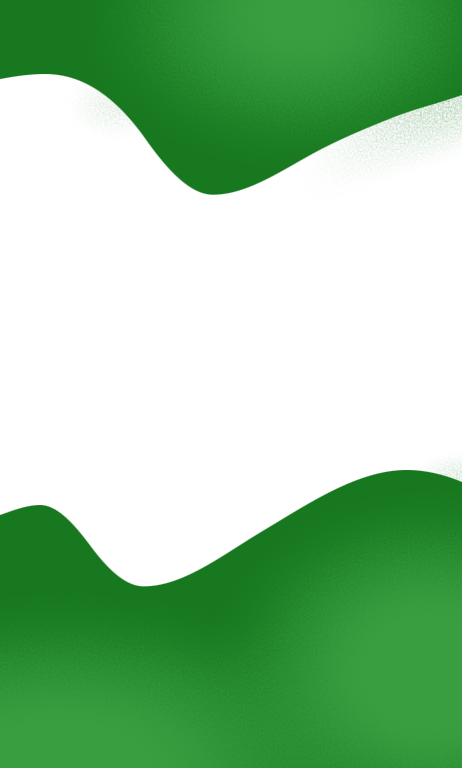
Give the GLSL for this background, as a Shadertoy shader.

```glsl
const vec3 WHITE = vec3(1.0);
const vec3 DARK_GREEN = vec3(0.09, 0.47, 0.12);
const vec3 LIGHT_GREEN = vec3(0.22, 0.62, 0.25);
const int KNOTS = 7;

// Each knot holds position x, height y and slope
const vec3 UPPER_WAVE[KNOTS] = vec3[KNOTS](
    vec3(0.0, 0.897, 0.12), vec3(0.098, 0.9036, 0.0),
    vec3(0.315, 0.819, -0.85), vec3(0.461, 0.7465, 0.0),
    vec3(0.696, 0.806, 0.31), vec3(0.848, 0.8464, 0.24),
    vec3(1.0, 0.8763, 0.215));
const vec3 LOWER_WAVE[KNOTS] = vec3[KNOTS](
    vec3(0.0, 0.3294, 0.21), vec3(0.087, 0.3424, 0.0),
    vec3(0.196, 0.289, -0.81), vec3(0.311, 0.2365, 0.0),
    vec3(0.565, 0.3073, 0.36), vec3(0.88, 0.388, 0.0),
    vec3(1.0, 0.3724, -0.25));

// Cubic Hermite span between two knots
float span(float x, vec3 a, vec3 b) {
    float width = b.x - a.x;
    float t = clamp((x - a.x) / width, 0.0, 1.0);
    float s = 1.0 - t;
    return mix(a.y, b.y, t * t * (3.0 - 2.0 * t))
         + width * t * s * (a.z * s - b.z * t);
}

float waveHeight(float x, vec3 knots[KNOTS]) {
    float y = knots[0].y;
    for (int i = 0; i < KNOTS - 1; i++) {
        if (x >= knots[i].x) y = span(x, knots[i], knots[i + 1]);
    }
    return y;
}

// Gradient noise
vec2 gradient(vec2 cell) {
    vec3 h = fract(cell.xyx * vec3(0.1031, 0.103, 0.0973));
    h += dot(h, h.yzx + 33.33);
    float angle = 6.2832 * fract((h.x + h.y) * h.z);
    return vec2(cos(angle), sin(angle));
}

float gradientNoise(vec2 p) {
    vec2 i = floor(p), f = fract(p);
    vec2 u = f * f * f * (f * (f * 6.0 - 15.0) + 10.0);
    vec2 e = vec2(1.0, 0.0);
    float low = mix(dot(gradient(i), f),
                    dot(gradient(i + e), f - e), u.x);
    float high = mix(dot(gradient(i + e.yx), f - e.yx),
                     dot(gradient(i + 1.0), f - 1.0), u.x);
    return mix(low, high, u.y);
}

// Soft ellipse: 1 inside the core, 0 at the rim
float glow(vec2 p, vec2 center, vec2 radius, float core) {
    return 1.0 - smoothstep(core, 1.0, length((p - center) / radius));
}

float coverage(float field) {
    return clamp(0.5 + field / max(fwidth(field), 1e-5), 0.0, 1.0);
}

vec3 greenShade(float light, float grain) {
    float speckle = 0.22 * grain * light * (1.0 - light) * 4.0;
    return mix(DARK_GREEN, LIGHT_GREEN, clamp(light + speckle, 0.0, 1.0));
}

void mainImage(out vec4 fragColor, in vec2 fragCoord) {
    vec2 uv = fragCoord / iResolution.xy;
    float grain = gradientNoise(uv * vec2(230.0, 383.0));
    float upperEdge = uv.y - waveHeight(uv.x, UPPER_WAVE);
    float lowerEdge = waveHeight(uv.x, LOWER_WAVE) - uv.y;

    // Grainy shadows on the white field
    float shadow = (1.0 - smoothstep(0.0, 0.09, -upperEdge))
                 * smoothstep(0.62, 0.98, uv.x);
    shadow += 0.45 * glow(uv, vec2(0.25, 0.865), vec2(0.12, 0.055), 0.0);
    shadow += 0.6 * glow(uv, vec2(1.0, 0.38), vec2(0.12, 0.035), 0.0);
    float tint = clamp(shadow * (0.17 + 0.3 * grain), 0.0, 1.0);
    vec3 color = mix(WHITE, DARK_GREEN, tint);

    // Upper wave, lit from the top right
    float upperLight = glow(uv, vec2(0.65, 0.98), vec2(0.51, 0.215), 0.1);
    color = mix(color, greenShade(upperLight, grain), coverage(upperEdge));

    // Lower wave, lit from both lower corners
    float rightLight = glow(uv, vec2(0.94, 0.125), vec2(0.52, 0.25), 0.25);
    float leftLight = glow(uv, vec2(0.13, 0.0), vec2(0.78, 0.24), 0.2);
    float lowerLight = 1.0 - (1.0 - rightLight) * (1.0 - leftLight);
    color = mix(color, greenShade(lowerLight, grain), coverage(lowerEdge));

    fragColor = vec4(color, 1.0);
}
```
